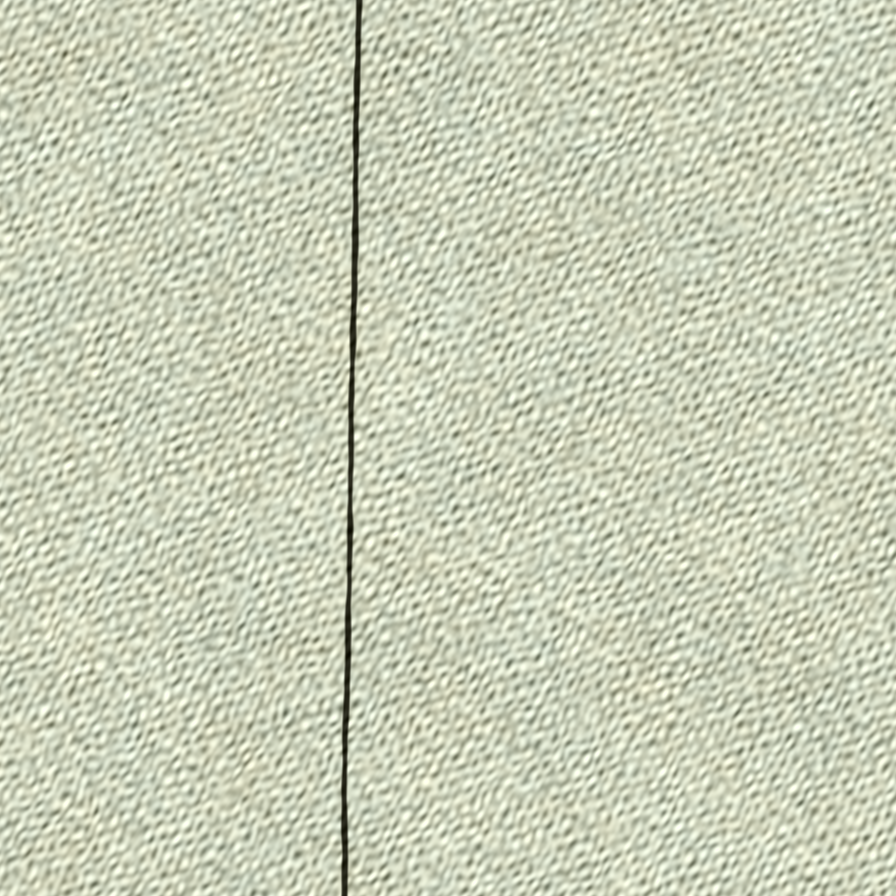
This texture is drawn by a three.js fragment shader. Its source:

```glsl
// Pale grey-green woven cloth crossed by one thin, dark, nearly upright seam.
// Two slanted thread waves, bent and broken up by gradient noise, form the
// grain; the seam is a soft distance band around a slightly wavering line.

#define ROW_FREQ 76.0       // weave rows per canvas
#define STROKE_FREQ 100.0   // slanted strokes per canvas
#define ROW_ANGLE 0.31      // rise of the rows, radians
#define STROKE_ANGLE 1.05   // lean of the strokes, radians
#define WEAVE_GAIN 0.72     // strength of the regular weave
#define GRAIN_GAIN 2.3      // strength of the irregular grain
#define CONTRAST 0.112      // tone change per unit of relief
#define SEAM_FOOT 0.383     // seam position at the lower edge
#define SEAM_LEAN 0.018     // sideways drift of the seam up the canvas
#define SEAM_HALF 0.0031    // half width of the seam
#define SEAM_SOFT 0.0017    // softness of the seam edge

varying vec2 vUv;

const float TAU = 6.2831853;
const vec3 CLOTH = vec3(0.80, 0.82, 0.73);
const vec3 SEAM_DARK = vec3(0.13, 0.13, 0.08);

// Unit gradient picked by hashing a lattice corner
vec2 cornerGradient(vec2 cell) {
  vec3 q = fract(cell.xyx * vec3(0.1031, 0.1030, 0.0973));
  q += dot(q, q.yzx + 33.33);
  float angle = TAU * fract((q.x + q.y) * q.z);
  return vec2(cos(angle), sin(angle));
}

// Gradient noise, centred on zero
float gradientNoise(vec2 p) {
  vec2 cell = floor(p);
  vec2 f = p - cell;
  vec2 w = f * f * f * (f * (f * 6.0 - 15.0) + 10.0);
  vec2 e = vec2(1.0, 0.0);
  float a = dot(cornerGradient(cell), f);
  float b = dot(cornerGradient(cell + e.xy), f - e.xy);
  float c = dot(cornerGradient(cell + e.yx), f - e.yx);
  float d = dot(cornerGradient(cell + e.xx), f - e.xx);
  return mix(mix(a, b, w.x), mix(c, d, w.x), w.y);
}

// Wave whose crests run along the given angle
float threadWave(vec2 p, float angle, float frequency) {
  return cos(TAU * frequency * dot(p, vec2(-sin(angle), cos(angle))));
}

// Signed relief of the cloth, with a spread near one
float clothRelief(vec2 p) {
  vec2 bend = vec2(gradientNoise(p * 14.0 + 31.0), gradientNoise(p * 14.0 + 77.0));
  vec2 jitter = vec2(gradientNoise(p * 48.0 + 11.0), gradientNoise(p * 48.0 + 59.0));
  vec2 q = p + 0.006 * bend + 0.0035 * jitter;

  float weave = threadWave(q, ROW_ANGLE, ROW_FREQ)
              + threadWave(q, STROKE_ANGLE, STROKE_FREQ);
  float strength = 1.0 + 0.7 * gradientNoise(p * 22.0 + 5.0);

  // Grain stretched slightly along the strokes
  vec2 along = vec2(cos(STROKE_ANGLE), sin(STROKE_ANGLE));
  vec2 grainAt = vec2(dot(p, along) * 85.0, dot(p, vec2(-along.y, along.x)) * 125.0);
  float grain = gradientNoise(grainAt + 200.0);
  float mottle = gradientNoise(p * 6.0 + 9.0) + gradientNoise(p * 19.0 + 41.0);

  return WEAVE_GAIN * strength * weave + GRAIN_GAIN * grain + 0.3 * mottle;
}

// Coverage of the seam, 0 to 1
float seamMask(vec2 p) {
  float waver = 0.0022 * gradientNoise(vec2(p.y * 7.0, 3.5))
              + 0.0010 * gradientNoise(vec2(p.y * 32.0, 8.5));
  float halfWidth = SEAM_HALF * (1.0 + 0.45 * gradientNoise(vec2(p.y * 26.0, 14.5)));
  float distanceToSeam = abs(p.x - SEAM_FOOT - SEAM_LEAN * p.y - waver);
  return 1.0 - smoothstep(halfWidth - SEAM_SOFT, halfWidth + SEAM_SOFT, distanceToSeam);
}

void main() {
  // Cloth tone: shadows between threads fall off further than highlights rise
  float relief = clothRelief(vUv);
  float tone = CONTRAST * relief - 0.010 * relief * relief;
  vec3 color = CLOTH + tone;

  // Faint warm and cool drift
  float tint = gradientNoise(vUv * 9.0 + 120.0) + gradientNoise(vUv * 45.0 + 150.0);
  color += 0.016 * tint * vec3(1.0, 0.0, -1.0);

  color = mix(color, SEAM_DARK + 0.3 * tone, seamMask(vUv));
  gl_FragColor = vec4(clamp(color, 0.0, 1.0), 1.0);
}
```
